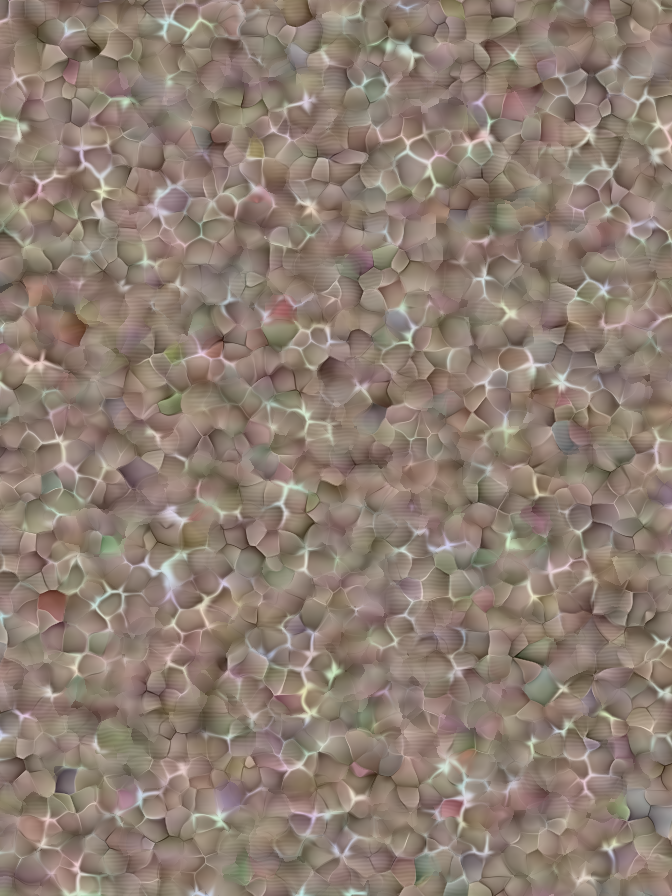
Write a WebGL 1 fragment shader that draws this texture.

```glsl
precision highp float;

uniform vec2 u_resolution;

#define CELLS 33.0
#define JITTER 0.95
#define GRAIN_CONTRAST 0.09
#define LEAN 0.19
#define OVERLAP 0.2
#define STREAK 0.08
#define TINT 0.055
#define GLINT 0.85
#define RIM 0.5
#define RIPPLE 0.02
#define BASE_COLOR vec3(0.562, 0.496, 0.449)
#define GLINT_COLOR vec3(0.90, 0.91, 0.90)

float hash(vec2 p) {
  return fract(sin(dot(p, vec2(127.1, 311.7))) * 43758.5453);
}

float noise(vec2 p) {
  vec2 cell = floor(p);
  vec2 f = fract(p);
  f = f * f * (3.0 - 2.0 * f);
  float low = mix(hash(cell), hash(cell + vec2(1.0, 0.0)), f.x);
  float high = mix(hash(cell + vec2(0.0, 1.0)), hash(cell + 1.0), f.x);
  return mix(low, high, f.y);
}

// Zero-sum colour shift, so tints leave the brightness alone
vec3 neutralTint(vec3 c) {
  return c - dot(c, vec3(0.3333));
}

// Shade of one pebble: own tone, slanted light, darker rim, rare strong hue
vec3 pebbleShade(vec2 id, vec2 offset) {
  float tone = (hash(id + 11.7) - 0.5) * GRAIN_CONTRAST;
  float angle = 6.2832 * hash(id + 23.1);
  tone += dot(offset, vec2(cos(angle), sin(angle))) * LEAN;
  tone -= smoothstep(0.25, 0.65, length(offset)) * 0.08 * hash(id + 5.9);
  vec3 hue = vec3(hash(id + 31.3), hash(id + 43.9), hash(id + 71.1));
  float vivid = 0.35 + 3.5 * pow(hash(id + 83.7), 10.0);
  return vec3(tone) + neutralTint(hue) * TINT * vivid;
}

void main() {
  vec2 p = gl_FragCoord.xy / u_resolution.x * CELLS;
  float pixel = CELLS / u_resolution.x;
  vec2 bend = vec2(noise(p * 1.3 + 3.7), noise(p * 1.3 + 91.2)) - 0.5;
  vec2 q = p + bend * 0.35;

  // Two nearest pebbles; unequal radii curve their borders
  float near = 9.0;
  float next = 9.0;
  vec2 nearId = vec2(0.0);
  vec2 nextId = vec2(0.0);
  vec2 nearOffset = vec2(0.0);
  vec2 nextOffset = vec2(0.0);
  for (int j = -1; j <= 1; j++) {
    for (int i = -1; i <= 1; i++) {
      vec2 id = floor(q) + vec2(float(i), float(j));
      vec2 scatter = vec2(hash(id), hash(id + 57.3)) - 0.5;
      vec2 offset = q - id - 0.5 - scatter * JITTER;
      float d = length(offset) - 0.3 * hash(id + 17.9);
      if (d < near) {
        next = near;
        nextId = nearId;
        nextOffset = nearOffset;
        near = d;
        nearId = id;
        nearOffset = offset;
      } else if (d < next) {
        next = d;
        nextId = id;
        nextOffset = offset;
      }
    }
  }

  // Some borders stay crisp, others melt together
  float border = next - near;
  float melt = smoothstep(0.3, 0.7, noise(p * 0.8 + 47.0));
  float crisp = smoothstep(0.0, pixel * 1.5 + 0.7 * melt, border);
  vec3 nearShade = pebbleShade(nearId, nearOffset);
  vec3 shade = mix(pebbleShade(nextId, nextOffset), nearShade, 0.5 + 0.5 * crisp);

  // Upper pebbles darken at the border, lower ones catch the light
  float step = hash(nearId + 17.9) - hash(nextId + 17.9);
  shade -= step * OVERLAP * crisp * exp(-border * 6.0);

  // Broad sideways streaks and drifting hues
  float streak = noise(p * vec2(0.6, 1.9) + 13.0) - 0.5;
  vec2 drift = p * vec2(0.6, 1.1);
  vec3 hue = vec3(noise(drift), noise(drift + 37.0), noise(drift + 73.0));
  vec3 tint = neutralTint(hue) * TINT;
  vec3 color = BASE_COLOR + shade + streak * STREAK + tint;

  // Thin light or dark rims
  float rim = 1.0 - smoothstep(0.0, pixel + 0.05, border);
  float rimTone = noise(p * 1.1 + 29.0) - 0.5;
  color += rim * rimTone * RIM * (1.0 - 0.85 * melt);

  // Pale star-shaped glints in the widest gaps, with a trace of colour
  float gap = smoothstep(0.2, 0.6, near) * (1.0 - smoothstep(0.0, 0.35, border));
  float lit = smoothstep(0.45, 0.85, noise(p * 0.8 + 61.0));
  color = mix(color, GLINT_COLOR + tint * 4.0, gap * lit * GLINT);

  // Faint fine horizontal ripples in patches
  float patchy = smoothstep(0.5, 0.85, noise(p * vec2(0.5, 0.9) + 103.0));
  color += sin(p.y * 32.0 + bend.x * 6.0) * patchy * RIPPLE;

  gl_FragColor = vec4(clamp(color, 0.0, 1.0), 1.0);
}
```
